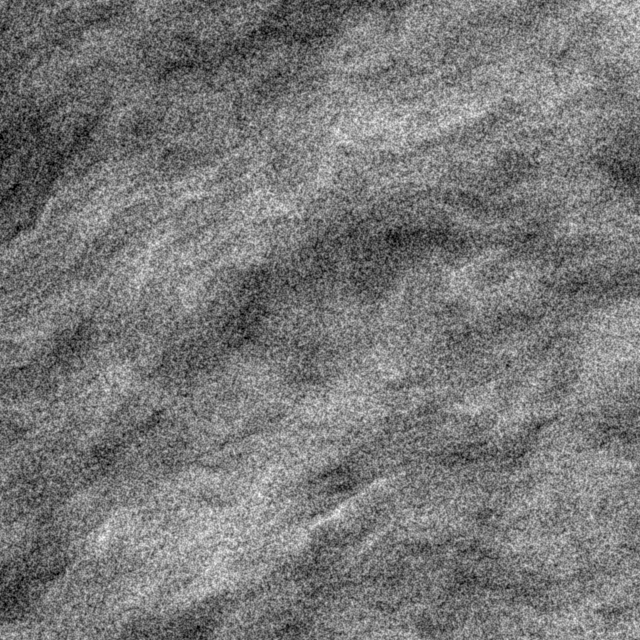
A Shadertoy shader for this texture:

```glsl
// Grey, grainy streaked haze: ragged wisps sweeping up to the right.

const float MEAN_GREY     = 0.480;
const float BAND_CONTRAST = 0.04;   // broad light and dark bands
const float BAND_PERIOD   = 0.5;
const float CORNER_SHADE  = 0.11;   // darkening of the upper left
const float WISP_CONTRAST = 0.215;  // cloudy streaks
const vec2  WISP_SCALE    = vec2(2.9, 6.2);
const float WISP_GAIN     = 0.80;
const float WISP_CREASE   = 0.4;    // bright creases within the streaks
const int   WISP_OCTAVES  = 6;
const float FIBRE_LIGHT   = 0.15;   // thin bright filaments
const float WARP_AMOUNT   = 0.07;
const float GRAIN_CONTRAST = 0.265;
const vec3  GRAIN_SCALES  = vec3(100.0, 190.0, 320.0);
const vec2  BAND_SLOPE    = vec2(0.75, 0.28); // slope at left, loss to the right
const vec2  WISP_SLOPE    = vec2(0.62, 0.25);
const float TAU           = 6.2831853;

// Integer hash giving a unit gradient for each lattice cell
vec2 gradientAt(vec2 cell) {
    uvec2 q = uvec2(ivec2(cell)) * uvec2(1597u, 4013u);
    uint h = (q.x ^ (q.y << 7)) * 73129u + q.y;
    h = (h ^ (h >> 15)) * 60493u;
    h = (h ^ (h >> 13)) * 51787u;
    h ^= h >> 16;
    float angle = TAU * float(h & 65535u) / 65536.0;
    return vec2(cos(angle), sin(angle));
}

float gradientNoise(vec2 p) {
    vec2 i = floor(p), f = p - i;
    vec2 w = f * f * f * (f * (f * 6.0 - 15.0) + 10.0);
    vec2 e = vec2(1.0, 0.0);
    float a = dot(gradientAt(i), f);
    float b = dot(gradientAt(i + e.xy), f - e.xy);
    float c = dot(gradientAt(i + e.yx), f - e.yx);
    float d = dot(gradientAt(i + e.xx), f - e.xx);
    return mix(mix(a, b, w.x), mix(c, d, w.x), w.y);
}

vec2 rotate(vec2 p, float angle) {
    float c = cos(angle), s = sin(angle);
    return vec2(c * p.x - s * p.y, s * p.x + c * p.y);
}

// Straightens the curved flow: x runs along the streaks, y across them
vec2 flowSpace(vec2 p, vec2 slope) {
    return vec2(p.x, p.y - slope.x * p.x + slope.y * p.x * p.x);
}

// Rough fractal streaks whose octaves are sharpened by creases
float wisps(vec2 p) {
    float sum = 0.0, weight = 1.0;
    for (int i = 0; i < WISP_OCTAVES; i++) {
        float n = gradientNoise(p);
        sum += weight * (n + WISP_CREASE * (0.17 - abs(n)));
        p = rotate(p * 1.83, 0.1) + vec2(17.3, 9.1);
        weight *= WISP_GAIN;
    }
    return sum;
}

// Narrow ridges along the zero lines of the noise, broken into stretches
float fibres(vec2 p) {
    float ridge = exp(-14.0 * abs(gradientNoise(p * vec2(3.0, 8.0) + 31.7)));
    float patches = smoothstep(0.0, 0.35, gradientNoise(p * vec2(6.0, 9.0) + 53.2));
    return ridge * patches;
}

float grain(vec2 p) {
    return 0.7 * gradientNoise(rotate(p, 0.4) * GRAIN_SCALES.x)
         + gradientNoise(rotate(p, 1.1) * GRAIN_SCALES.y + 7.3)
         + gradientNoise(rotate(p, 2.0) * GRAIN_SCALES.z + 3.9);
}

void mainImage(out vec4 fragColor, in vec2 fragCoord) {
    vec2 p = fragCoord / iResolution.y;

    // Bend the flow slowly, then fray it with finer noise
    vec2 warp = vec2(gradientNoise(p * 3.1 + 4.6), gradientNoise(p * 2.7 + 21.4));
    warp += 0.5 * vec2(gradientNoise(p * 8.3 + 11.8), gradientNoise(p * 7.9 + 37.5));
    warp += 0.25 * vec2(gradientNoise(p * 21.0 + 2.8), gradientNoise(p * 19.0 + 47.5));
    vec2 bent = p + WARP_AMOUNT * warp;
    vec2 bandFlow = flowSpace(bent, BAND_SLOPE);
    vec2 wispFlow = flowSpace(bent, WISP_SLOPE);

    // Layer bands, wisps, filaments and grain
    float grey = MEAN_GREY;
    grey += BAND_CONTRAST * cos(TAU * bandFlow.y / BAND_PERIOD);
    grey -= CORNER_SHADE * smoothstep(0.52, 0.75, bandFlow.y);
    grey += WISP_CONTRAST * wisps(wispFlow * WISP_SCALE + 12.4);
    grey += FIBRE_LIGHT * (fibres(wispFlow) + 0.7 * fibres(wispFlow * 1.9 + 5.7));
    grey += GRAIN_CONTRAST * grain(p);

    fragColor = vec4(vec3(clamp(grey, 0.0, 1.0)), 1.0);
}
```
